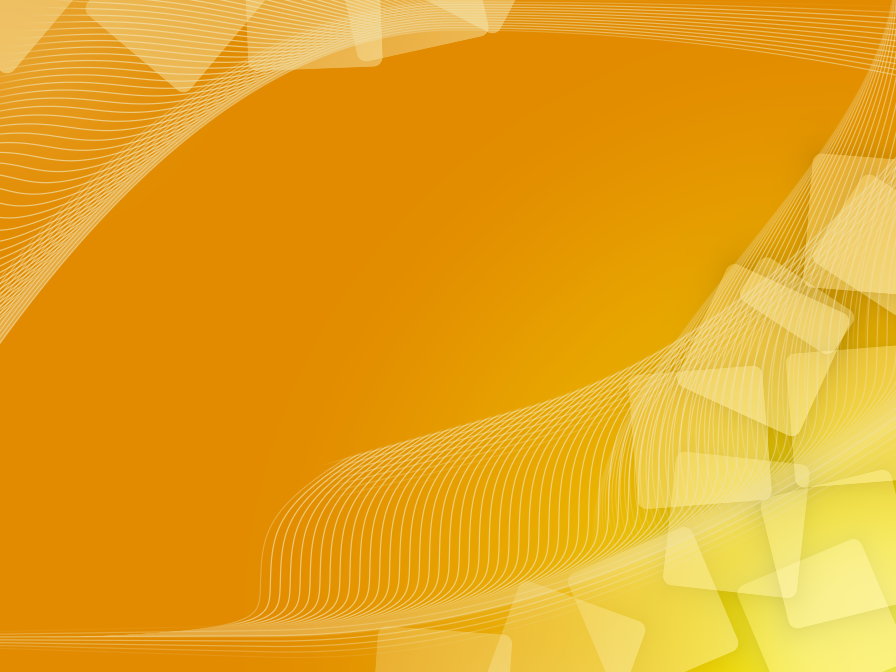
A WebGL 1 fragment shader for this background:

```glsl
precision highp float;
uniform vec2 u_resolution;

#define ORANGE vec3(0.886, 0.545, 0.0)
#define GOLD vec3(0.915, 0.69, 0.0)
#define YELLOW vec3(0.95, 0.88, 0.02)
#define CORE vec3(1.0, 0.97, 0.4)
#define CREAM vec3(0.98, 0.94, 0.73)
#define LINE_COLOR vec3(0.94, 0.88, 0.68)
#define TILE_HALF 0.1
#define TILE_ROUND 0.014
#define TILE_ALPHA 0.36
#define LINE_HALF 0.0009
#define LINE_ALPHA 0.7
#define RIB_STEP 0.0148

// Outlines of the flowing ribbons
float crest(float x) {
  float d = x - 0.677;
  return 0.953 - (d < 0.0 ? 1.02 : 0.16) * d * d;
}

float upperEdge(float x) {
  float bend = max(x - 0.78, 0.0);
  return 0.314 + 0.28 * (x - 0.486) + 0.72 * bend * bend;
}

float lowerEdge(float x) {
  float bend = max(x - 0.4, 0.0);
  return 0.05 + 0.37 * bend * bend;
}

float sideEdge(float y) {
  return 0.88 + 0.45 * smoothstep(0.2, 1.05, y);
}

float crestSpread(float x) {
  return 0.05 + 0.14 * (x - 0.677) * (x - 0.677);
}

// Position across the lower ribbon: 0 at its top, 1 at its bottom
float ribbonDepth(vec2 p) {
  float top = upperEdge(p.x);
  return (top - p.y) / (top - lowerEdge(p.x));
}

// Line phases: left fan, long strands, side strand, lower ribs
vec4 linePhases(vec2 p) {
  float rise = p.y - crest(p.x);
  float depth = ribbonDepth(p);
  float v = clamp(depth, 0.0, 1.0);
  float side = max(p.x - sideEdge(p.y), 0.0001);
  float fan = p.x + 0.8 * sqrt(max(rise, 0.0001)) + 0.025 * sin(16.0 * rise + 9.0 * p.x);
  float strands = rise > 0.0 ? 13.0 * rise / crestSpread(p.x) : 30.0 * depth;
  float ribStart = 0.38 + 0.14 * pow(1.0 - v, 6.0) - 0.38 * pow(v, 20.0);
  return vec4(fan / 0.0105, strands, (0.6 * p.y + 0.9 * sqrt(side)) / 0.016,
              (p.x - ribStart) / RIB_STEP);
}

// Where each family of lines is visible
vec4 lineMasks(vec2 p, vec4 phase) {
  float rise = p.y - crest(p.x);
  float depth = ribbonDepth(p);
  float side = p.x - sideEdge(p.y);
  float fan = smoothstep(0.0, 0.004, rise) * (1.0 - smoothstep(0.3, 0.45, rise))
            * (1.0 - smoothstep(0.5, 0.75, p.x));
  float spread = crestSpread(p.x);
  float topBand = smoothstep(0.0, 0.004, rise)
                * (1.0 - smoothstep(0.8 * spread, spread, rise));
  float mesh = smoothstep(0.0, 0.02, depth) * (1.0 - smoothstep(0.1, 0.3, depth))
             * smoothstep(0.46, 0.56, p.x);
  float hem = smoothstep(0.9, 0.98, depth) * (1.0 - smoothstep(1.02, 1.16, depth));
  float strands = rise > 0.0 ? 0.8 * topBand : 0.7 * max(mesh, hem);
  float sideBand = smoothstep(0.0, 0.004, side) * (1.0 - smoothstep(0.1, 0.35, side))
                 * smoothstep(0.15, 0.35, p.y);
  float ribs = smoothstep(0.0, 0.02, depth) * (1.0 - smoothstep(0.98, 1.0, depth))
             * smoothstep(0.0, 1.0, phase.w) * (1.0 - 0.4 * smoothstep(0.9, 1.3, p.x));
  return vec4(fan, strands, 0.8 * sideBand, ribs);
}

// Thin lines of even width; crowded ones blend into a veil
vec4 lineCoverage(vec2 p, vec4 phase, float pixel) {
  const float e = 0.0005;
  vec4 dx = (linePhases(p + vec2(e, 0.0)) - phase) / e;
  vec4 dy = (linePhases(p + vec2(0.0, e)) - phase) / e;
  vec4 slope = sqrt(dx * dx + dy * dy) + 0.001;
  vec4 dist = abs(fract(phase) - 0.5) / slope;
  vec4 line = clamp((LINE_HALF + 0.5 * pixel - dist) / pixel, 0.0, 1.0);
  vec4 veil = min(2.0 * LINE_HALF * slope, 0.5);
  return mix(line, veil, smoothstep(0.3, 0.65, slope * pixel));
}

// Translucent rounded tile with a soft shade around it, turned clockwise by angle
vec3 addTile(vec3 color, vec2 p, vec2 center, vec2 halfSize, float angle, float pixel) {
  float c = cos(angle), s = sin(angle);
  vec2 d = p - center;
  vec2 local = vec2(c * d.x - s * d.y, s * d.x + c * d.y);
  vec2 q = abs(local) - halfSize + TILE_ROUND;
  float dist = length(max(q, 0.0)) + min(max(q.x, q.y), 0.0) - TILE_ROUND;
  float inside = 1.0 - smoothstep(-0.5 * pixel, 0.5 * pixel, dist);
  float shade = exp(-45.0 * max(dist, 0.0)) * (1.0 - inside) * smoothstep(0.8, 1.15, p.x);
  float sheen = 0.95 + 1.5 * (local.x - local.y);
  return mix(color * (1.0 - 0.07 * shade), CREAM, inside * TILE_ALPHA * sheen);
}

void main() {
  vec2 p = gl_FragCoord.xy / u_resolution.y;
  p.x *= 1.3333 * u_resolution.y / u_resolution.x;
  float pixel = 1.0 / u_resolution.y;

  // Warm glow from the lower right, pale upper left corner
  float r = length(p - vec2(1.27, 0.06));
  vec3 color = mix(YELLOW, GOLD, smoothstep(0.08, 0.52, r));
  color = mix(color, ORANGE, smoothstep(0.35, 0.95, r));
  color = mix(color, CORE, 0.8 * (1.0 - smoothstep(0.05, 0.24, r)));
  color = mix(color, CREAM, 0.25 * (1.0 - smoothstep(0.0, 0.4, length(p - vec2(0.0, 1.0)))));
  float hemGlow = exp(-40.0 * abs(p.y - lowerEdge(p.x)));
  color = mix(color, CREAM, 0.35 * hemGlow * smoothstep(0.5, 1.2, p.x));

  // Tiles: two columns on the right, a row along the top
  vec2 square = vec2(TILE_HALF);
  for (int i = 0; i < 5; i++) {
    float k = float(i);
    if (i < 4) {
      float turn = 0.16 * k - 0.4;
      vec2 inner = vec2(0.972 + 0.061 * k + 0.069 * sin(2.0 * k), 0.089 + 0.13 * k);
      vec2 outer = vec2(1.224 + 0.026 * k, 0.071 + 0.069 * k + 0.043 * k * k);
      color = addTile(color, p, inner, square, turn + 0.35 * mod(k, 2.0), pixel);
      color = addTile(color, p, outer, square, turn, pixel);
    }
    if (i < 2) {
      vec2 low = vec2(0.656 + 0.18 * k, 0.049 * k - 0.038);
      color = addTile(color, p, low, square, 0.07 + 0.28 * k, pixel);
      vec2 accent = vec2(1.186 + 0.13 * k, 0.545 + 0.09 * k);
      color = addTile(color, p, accent, vec2(0.083, 0.038 + 0.04 * k), 0.58, pixel);
    }
    vec2 high = vec2(0.292 * k - 0.0295 * k * k, 1.026 - 0.042 * k + 0.0139 * k * k);
    color = addTile(color, p, high, square, 0.28 + 0.56 * cos(1.45 * k - 0.725), pixel);
  }

  // Fine lines over everything
  vec4 phase = linePhases(p);
  vec4 lines = lineCoverage(p, phase, pixel) * lineMasks(p, phase) * LINE_ALPHA;
  vec4 clear = 1.0 - lines;
  color = mix(LINE_COLOR, color, clear.x * clear.y * clear.z * clear.w);
  gl_FragColor = vec4(color, 1.0);
}
```
